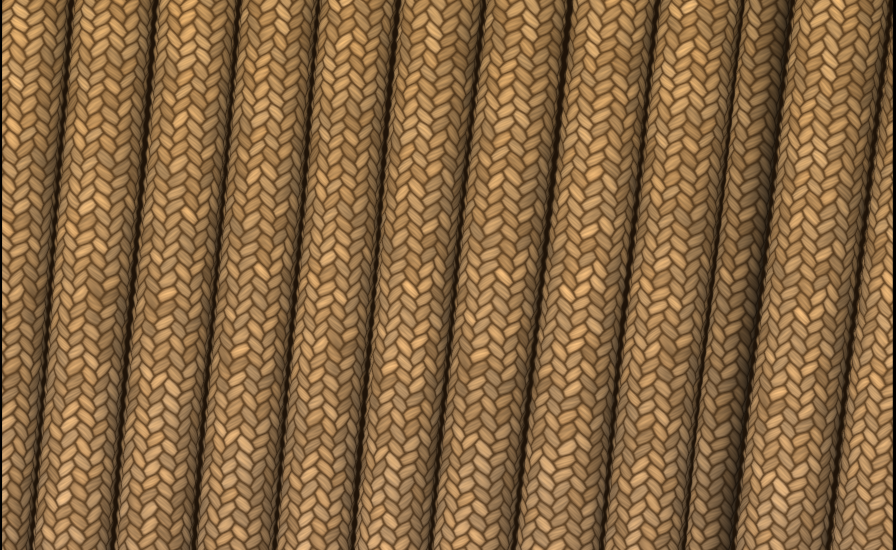
A WebGL 1 fragment shader for this texture:

```glsl
precision highp float;
// Rows of leaning tan braided cord, packed side by side, with one sunken cord.
uniform vec2 u_resolution;

// Layout, in canvas heights
const float FIRST_EDGE = 0.1314;
const float CORD_PITCH = 0.1525;
const float SUNKEN_START = 1.3517;
const float SUNKEN_WIDTH = 0.089;
const float LAST_PITCH = 0.180;
const float LEAN = 0.072;
const float LEAN_GROWTH = 0.028;
const float SWAY = 0.005;
const float BULGE = 0.017;
const vec2 BORDER = vec2(0.004, 0.006);

// Braid
const float COLUMN_WIDTH = 0.030;
const float ROW_HEIGHT = 0.0265;
const float ZIGZAG = 0.13;
const float SLANT = 0.5;
const float CORD_FILL = 0.97;
const float SEAM = 0.01;
const float SEAM_SOFTNESS = 0.15;
const float SUNKEN_LIGHT = 0.74;

// Colours
const vec3 TAN = vec3(0.685, 0.52, 0.33);
const vec3 GOLD = vec3(0.84, 0.665, 0.44);
const vec3 PALE = vec3(0.72, 0.59, 0.43);
const vec3 SEAM_BROWN = vec3(0.37, 0.26, 0.14);
const vec3 GAP_DARK = vec3(0.12, 0.075, 0.03);

float hash(vec2 p) {
  return fract(sin(dot(p, vec2(127.1, 311.7))) * 43758.55);
}

vec2 gradient(vec2 cell) {
  float angle = 6.2832 * hash(cell);
  return vec2(cos(angle), sin(angle));
}

float gradientNoise(vec2 p) {
  vec2 i = floor(p), f = fract(p);
  vec2 w = f * f * f * (f * (f * 6.0 - 15.0) + 10.0);
  vec2 e = vec2(1.0, 0.0);
  float low = mix(dot(gradient(i), f), dot(gradient(i + e.xy), f - e.xy), w.x);
  float high = mix(dot(gradient(i + e.yx), f - e.yx),
                   dot(gradient(i + e.xx), f - e.xx), w.x);
  return mix(low, high, w.y);
}

// Returns cord number, position across it (0 to 1) and its width
vec3 findCord(float x) {
  float n = (x - FIRST_EDGE) / CORD_PITCH;
  if (x < SUNKEN_START) return vec3(floor(n), fract(n), CORD_PITCH);
  n = (x - SUNKEN_START) / SUNKEN_WIDTH;
  if (n < 1.0) return vec3(20.0, n, SUNKEN_WIDTH);
  n = (x - SUNKEN_START - SUNKEN_WIDTH) / LAST_PITCH;
  return vec3(30.0 + floor(n), fract(n), LAST_PITCH);
}

// Row offset that makes odd and even columns interlock
float columnPhase(float column) {
  return mod(column, 2.0) * (SLANT - 0.5);
}

// Columns of slanted floats, alternating in direction, with zigzag borders
vec3 braid(vec2 uv, float pixel) {
  float border = floor(uv.x + 0.5);
  float wave = abs(fract(uv.y - columnPhase(border)) - 0.5) * 4.0 - 1.0;
  float toBorder = uv.x - border - ZIGZAG * wave;
  float column = toBorder < 0.0 ? border - 1.0 : border;

  float slope = (1.0 - 2.0 * mod(column, 2.0)) * SLANT / (1.0 - 2.0 * ZIGZAG);
  float along = uv.x - column;
  float row = uv.y - columnPhase(column) - slope * (along - ZIGZAG);
  float across = fract(row);
  vec2 id = vec2(column, floor(row));

  // Distance to the nearest seam, with softened corners
  vec2 d = vec2(abs(toBorder) * 0.88, min(across, 1.0 - across) * 0.83);
  float inside = min(d.x, d.y) - 0.25 * pow(max(0.2 - abs(d.x - d.y), 0.0), 2.0) / 0.2;
  float body = smoothstep(SEAM - pixel, SEAM + max(SEAM_SOFTNESS, pixel), inside);
  float crown = smoothstep(0.08, 0.38, inside) * (0.6 + 0.5 * across);

  // Each float has its own tone and fine fibres running along it
  float tone = hash(id + 7.3);
  float fibre = gradientNoise(vec2(along * 1.2, across * 6.0) + id * 9.7);
  vec3 colour = mix(TAN, PALE, 0.8 * hash(id + 31.9));
  colour = mix(colour, GOLD, crown * (0.3 + 0.6 * tone));
  colour *= 0.87 + 0.21 * tone + 0.18 * fibre;
  return mix(SEAM_BROWN, colour, body);
}

void main() {
  float pixel = 1.0 / u_resolution.y;
  vec2 p = gl_FragCoord.xy * pixel;
  float lean = LEAN + LEAN_GROWTH * p.x;
  float x = p.x + lean * (1.0 - p.y) + SWAY * gradientNoise(p * vec2(4.0, 2.0));
  x += BULGE * exp(-16.0 * (p.x - 0.8) * (p.x - 0.8));

  vec3 cord = findCord(x);
  float halfWidth = 0.5 * cord.z;
  float side = (cord.y * 2.0 - 1.0) / CORD_FILL;
  float t = clamp(side, -0.99, 0.99);
  float facing = sqrt(1.0 - t * t);

  // Wrap the weave around the cord, with slight unevenness
  vec2 uv = vec2(asin(t) * halfWidth / COLUMN_WIDTH, (p.y + lean * p.x) / ROW_HEIGHT);
  uv += 5.0 * vec2(hash(vec2(cord.x, 1.0)), hash(vec2(cord.x, 2.0)));
  uv += 0.25 * vec2(gradientNoise(uv * 0.45), gradientNoise(uv * 0.45 + 40.0));
  float weavePixel = 0.5 * pixel / (COLUMN_WIDTH * max(facing, 0.3));
  vec3 colour = braid(uv, weavePixel);

  // Light from the upper left; cords shade each other on the right
  float light = 0.42 + 0.65 * max(0.0, 0.95 * facing - 0.22 * t);
  light *= 1.0 + 0.08 * gradientNoise(p * 4.0 + cord.x);
  if (cord.x == 20.0) light *= SUNKEN_LIGHT * (1.0 - 0.3 * t);
  colour *= light * mix(vec3(0.99, 0.99, 1.03), vec3(1.02, 1.0, 0.94), p.y);

  // Scalloped outline and dark gap of varying width
  float slack = 0.03 * hash(vec2(cord.x, 5.0)) + 0.05 * gradientNoise(vec2(cord.x * 3.7, p.y * 3.0));
  float rim = 0.985 - max(slack, 0.0) * step(0.0, side) + 0.02 * sin(6.2832 * uv.y);
  float soft = 0.6 * pixel / halfWidth + 0.02;
  colour = mix(colour, GAP_DARK, smoothstep(rim - soft, rim + soft, abs(side)));

  // Thin black edges at both sides
  float inset = min(p.x - BORDER.x, u_resolution.x * pixel - BORDER.y - p.x);
  colour *= smoothstep(-0.5 * pixel, 0.5 * pixel, inset);
  gl_FragColor = vec4(colour, 1.0);
}
```
